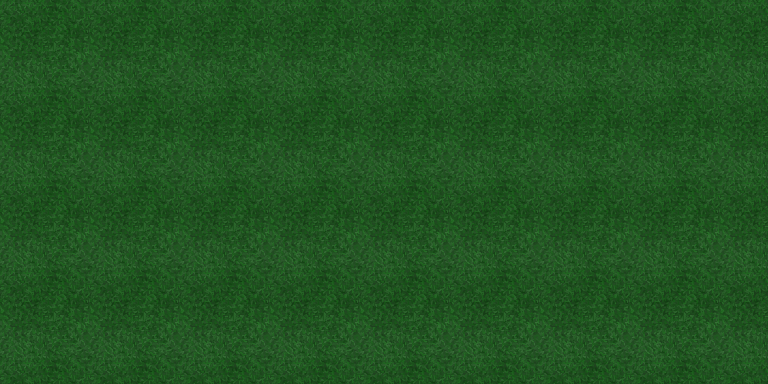
Reproduce this texture procedurally as a Shadertoy shader.

```glsl
// Short dense turf made from one square patch that repeats across the canvas.
// Each patch is a grid of small randomly turned blades, blended by coverage,
// under soft mottling whose cells wrap so that the patch tiles without seams.

#define REPEATS_DOWN 4.267     // patches per canvas height
#define BLADE_GRID 42.0        // blades per patch side
#define BLADE_LENGTH 0.45      // half length, in grid cells
#define BLADE_WIDTH 0.2        // half width, in grid cells
#define BLADE_CONTRAST 0.56
#define BAND_CONTRAST 0.042
#define MOTTLE_CONTRAST 0.17
#define TURF_GREEN 0.335       // mean green level
#define GREYNESS 0.395         // red and blue as a share of green
#define TINT_CONTRAST 0.24

const float TAU = 6.2831853;

vec3 hash3(vec2 p) {
    vec3 q = fract(p.xyx * vec3(0.1031, 0.1030, 0.0973));
    q += dot(q, q.yxz + 33.33);
    return fract((q.xxy + q.yzz) * q.zyx);
}

// Value noise that wraps after the given number of cells.
float wrappedNoise(vec2 tile, float cells) {
    vec2 p = tile * cells;
    vec2 i = floor(p), f = p - i;
    f = f * f * (3.0 - 2.0 * f);
    vec2 a = mod(i, cells) + cells * 7.0;
    vec2 b = mod(i + 1.0, cells) + cells * 7.0;
    float low = mix(hash3(a).x, hash3(vec2(b.x, a.y)).x, f.x);
    float high = mix(hash3(vec2(a.x, b.y)).x, hash3(b).x, f.x);
    return mix(low, high, f.y);
}

// Returns blade brightness and tint, each averaged by coverage.
vec2 blades(vec2 tile, float pixel) {
    vec2 p = tile * BLADE_GRID;
    vec2 cell = floor(p);
    vec2 sum = vec2(0.35, 0.5) * 0.1;
    float total = 0.1;
    for (int y = -1; y <= 1; y++)
    for (int x = -1; x <= 1; x++) {
        vec2 id = cell + vec2(x, y);
        vec2 key = mod(id, BLADE_GRID);
        vec3 place = hash3(key + 3.0);
        vec3 look = hash3(key + 71.0);
        vec2 d = p - id - mix(vec2(0.2), vec2(0.8), place.xy);
        float angle = place.z * TAU;
        vec2 along = vec2(cos(angle), sin(angle));
        d -= along * clamp(dot(d, along), -BLADE_LENGTH, BLADE_LENGTH);
        float cover = 1.0 - smoothstep(BLADE_WIDTH - 0.5 * pixel,
                                       BLADE_WIDTH + 0.5 * pixel, length(d));
        sum += look.xy * cover;
        total += cover;
    }
    return sum / total;
}

void mainImage(out vec4 fragColor, in vec2 fragCoord) {
    // Patch coordinates, counted from the upper left corner
    vec2 p = vec2(fragCoord.x, iResolution.y - fragCoord.y) / iResolution.y;
    vec2 tile = fract(p * REPEATS_DOWN);
    float pixel = REPEATS_DOWN * BLADE_GRID / iResolution.y;

    // Broad light and dark bands, then uneven mottling
    float band = cos(TAU * (tile.y - 0.82)) + 0.6 * cos(TAU * (tile.x - 0.09));
    float mottle = 0.6 * wrappedNoise(tile, 5.0) + 0.4 * wrappedNoise(tile, 11.0) - 0.5;

    // Blade detail
    vec2 blade = blades(tile, pixel);
    float light = 1.0 + BAND_CONTRAST * band + MOTTLE_CONTRAST * mottle
                + BLADE_CONTRAST * (blade.x - 0.48);

    // Paler areas are slightly greyer
    float grey = GREYNESS + TINT_CONTRAST * (blade.y - 0.5) + 0.02 * band;
    float green = TURF_GREEN * max(light, 0.0);
    fragColor = vec4(green * grey, green, green * grey, 1.0);
}
```
